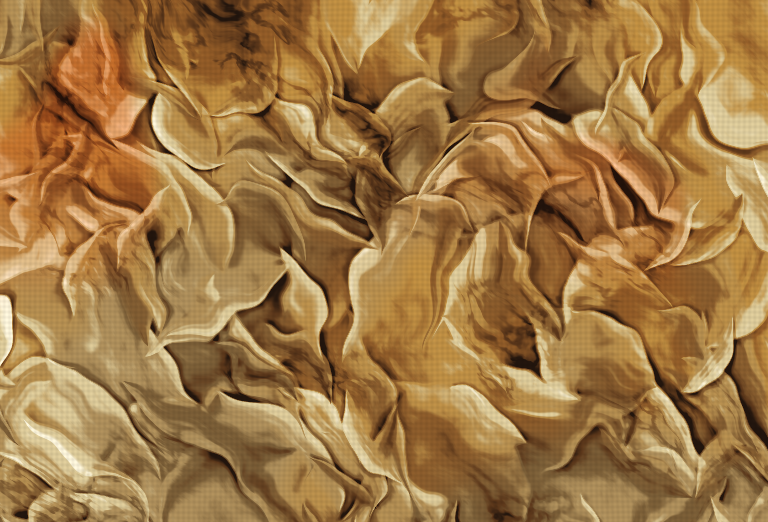
Write a Shadertoy shader that draws this pattern.

```glsl
vec2 hash2(vec2 p) {
    vec3 q = fract(p.xyx * vec3(.1031, .1030, .0973));
    q += dot(q, q.yzx + 33.33);
    return fract((q.xx + q.yz) * q.zy);
}

float noise(vec2 p) {
    vec2 i = floor(p), f = fract(p);
    f = f * f * (3. - 2. * f);
    return mix(mix(hash2(i).x, hash2(i + vec2(1, 0)).x, f.x),
               mix(hash2(i + vec2(0, 1)).x, hash2(i + 1.).x, f.x), f.y);
}

float fbm(vec2 p) {
    float sum = 0., amp = .53;
    for (int i = 0; i < 4; i++) {
        sum += amp * noise(p);
        p = mat2(1.6, 1.2, -1.2, 1.6) * p + 17.3;
        amp *= .5;
    }
    return sum;
}

mat2 rotation(float a) {
    float c = cos(a), s = sin(a);
    return mat2(c, -s, s, c);
}

// Dark umber through ochre to cream; warmth picks olive or golden mid tones
vec3 palette(float tone, float warmth) {
    vec3 c = mix(vec3(.13, .08, .05), vec3(.35, .21, .10), smoothstep(0., .18, tone));
    c = mix(c, mix(vec3(.47, .36, .21), vec3(.56, .35, .15), warmth), smoothstep(.16, .36, tone));
    c = mix(c, mix(vec3(.67, .55, .35), vec3(.74, .55, .25), warmth), smoothstep(.38, .57, tone));
    c = mix(c, vec3(.85, .78, .59), smoothstep(.61, .82, tone));
    return mix(c, vec3(.97, .94, .84), smoothstep(.88, 1.12, tone));
}

// One layer of curved knife strokes; paint holds tone and warmth
void strokeLayer(vec2 p, float size, float seed, float density, inout vec2 paint) {
    vec2 offset = seed * vec2(7.3, 3.1);
    vec2 g = p / size + offset;
    for (int j = -1; j <= 1; j++)
    for (int i = -1; i <= 1; i++) {
        vec2 id = floor(g) + vec2(i, j);
        vec2 place = hash2(id + seed * 17.);
        vec2 kind = hash2(id + seed * 17. + 51.3);
        vec2 look = hash2(id + seed * 17. + 93.7);
        if (kind.x > density) continue;

        // Falling diagonals, some rising, upright along the top
        vec2 centre = id + .15 + .7 * place;
        float height = (centre.y - offset.y) * size;
        float angle = (kind.y < .28 ? .85 : -.85) + .6 * (place.x - .5);
        angle = mix(angle, -1.55, smoothstep(.82, .96, height));
        vec2 q = rotation(angle) * (g - centre);
        q.y += (place.y - .5) * .9 * q.x * q.x;
        if (look.y < .4) q.y = -q.y;

        // Leaf shape: crisp on one long side, fading on the other
        float halfWidth = mix(.17, .4, fract(kind.y * 9.)) * (1. - q.x * q.x / .8);
        float d = abs(q.y) - halfWidth;
        float across = clamp(q.y / max(halfWidth, .03), -1., 1.);
        float cover = (1. - smoothstep(-.03, .025, d)) * smoothstep(-1., -.1, across);
        float shadow = (1. - smoothstep(0., .15, d)) * smoothstep(0., .1, q.y);
        paint.x -= .42 * shadow * (1. - cover) * fract(look.x * 7. + .35);

        float bristle = noise(q * vec2(3, 20) + id * 5.) - .5;
        float tone = mix(.2, .7, look.x) + .3 * smoothstep(.1, .85, across)
                   - .1 * q.x + .2 * bristle;
        paint = mix(paint, vec2(tone, mix(paint.y, fract(look.y * 5.), .5)), cover * .9);
    }
}

void mainImage(out vec4 fragColor, in vec2 fragCoord) {
    vec2 p = fragCoord / iResolution.y;
    vec2 bend = vec2(fbm(p * 3.2), fbm(p * 3.2 + 41.)) - .5;
    vec2 ripple = vec2(noise(p * 15.), noise(p * 15. + 23.)) - .5;
    vec2 w = p + .2 * bend + .022 * ripple;

    // Blurred ground
    vec2 paint = vec2(.1 + .8 * fbm(rotation(-.8) * w * vec2(5, 6)),
                      smoothstep(.3, .7, noise(w * 3. + 9.)));

    // Strokes from broad to small
    for (int i = 0; i < 4; i++) {
        float k = float(i);
        strokeLayer(w, .27 * pow(.74, k), k + 1., .85 - .13 * k, paint);
    }

    // Upright bands along the top, pale passage at the lower left
    float top = smoothstep(.8, 1., p.y + .1 * bend.x);
    paint.x = mix(paint.x, .05 + .75 * noise(vec2(w.x * 17., w.y * 2.)), .65 * top);
    vec2 pale = (w - vec2(.08, .3)) / vec2(.13, .24);
    paint.x += .28 * exp(-dot(pale, pale));
    paint.y = clamp(paint.y + .7 * (p.y - .5) + .15 * (p.x - .7), 0., 1.);

    // Dry scratches in patches, then fine grain
    vec2 along = rotation(-.75) * w;
    float scratch = 1. - smoothstep(0., .16, abs(fbm(along * vec2(18, 38)) - .5));
    paint.x -= .2 * scratch * smoothstep(.5, .75, noise(w * 6. + 70.));
    paint.x += .2 * (fbm(along * vec2(30, 60)) - .5);

    // Rust glazes, mostly in the upper half
    vec3 col = palette(paint.x + .03, paint.y);
    float rust = smoothstep(.48, .75, noise(w * vec2(5, 3.5) + 5.)) * smoothstep(.25, .9, p.y);
    col = mix(col, col * vec3(1.03, .68, .5), .75 * rust);

    // Canvas weave
    vec2 thread = sin(p * 620. + 2. * ripple);
    col *= 1. + .025 * (thread.x + thread.y);
    fragColor = vec4(clamp(col, 0., 1.), 1.);
}
```
